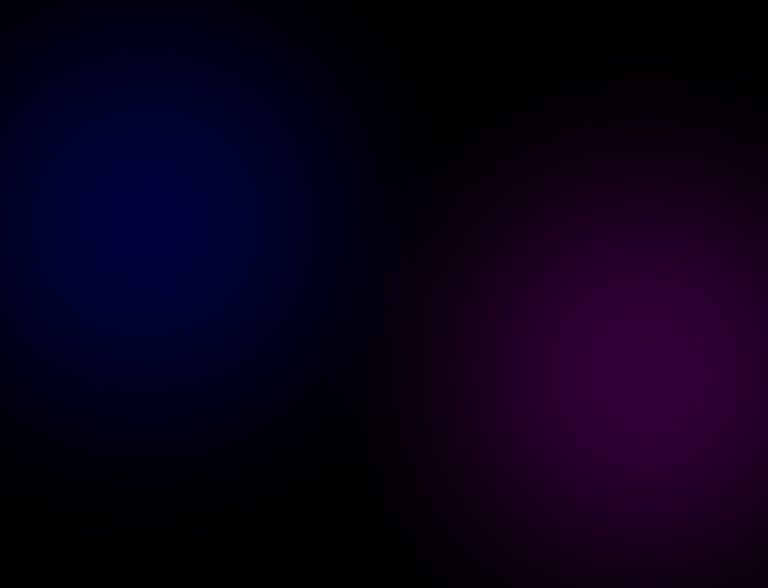
Reproduce this background procedurally as a WebGL 1 fragment shader.

```glsl
precision highp float;
// Two soft round glows, deep blue and dark purple, on a black background.

uniform vec2 u_resolution;

// Centres are fractions of the canvas; radii are in canvas heights.
const vec2 BLUE_CENTER = vec2(0.19, 0.622);
const float BLUE_RADIUS = 0.57;
const vec3 BLUE_COLOR = vec3(0.0, 0.004, 0.228);

const vec2 PURPLE_CENTER = vec2(0.84, 0.367);
const float PURPLE_RADIUS = 0.57;
const vec3 PURPLE_COLOR = vec3(0.198, 0.0, 0.218);

const vec3 BASE_COLOR = vec3(0.0, 0.0, 0.004);

// Round falloff: 1 at the centre, easing to 0 at the radius.
float glow(vec2 uv, vec2 center, float radius) {
    vec2 aspect = vec2(u_resolution.x / u_resolution.y, 1.0);
    float dist = length((uv - center) * aspect);
    return 1.0 - smoothstep(0.0, radius, dist);
}

void main() {
    vec2 uv = gl_FragCoord.xy / u_resolution;

    // Light from both glows adds up over the base.
    vec3 color = BASE_COLOR;
    color += BLUE_COLOR * glow(uv, BLUE_CENTER, BLUE_RADIUS);
    color += PURPLE_COLOR * glow(uv, PURPLE_CENTER, PURPLE_RADIUS);

    gl_FragColor = vec4(color, 1.0);
}
```
